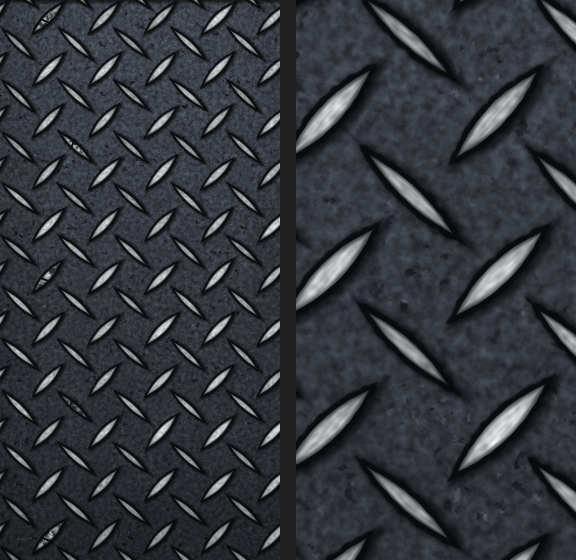
Left: the whole. Right: its middle third, enlarged.
A Shadertoy shader for this texture:

```glsl
// Worn dark steel tread plate: two interleaved lattices of raised lens-shaped
// bars, leaning opposite ways. Each bar is a circle-intersection distance with
// a soft shadow and a lit face; gradient noise adds stains, pits and chips.

const vec2 CELL = vec2(0.2013, 0.1853);   // lattice pitch, in canvas widths
const vec3 SHADOW = vec3(0.030, 0.035, 0.042);
const vec3 STEEL_DARK = vec3(0.125, 0.135, 0.152);
const vec3 STEEL_LIGHT = vec3(0.295, 0.315, 0.360);
const vec3 FACE_LIGHT = vec3(0.72, 0.73, 0.74);
const vec3 FACE_DIM = vec3(0.61, 0.62, 0.63);

vec2 hash2(vec2 p) {
    vec3 q = fract(p.xyx * vec3(0.1031, 0.1030, 0.0973));
    q += dot(q, q.yzx + 33.33);
    return fract((q.xx + q.yz) * q.zy);
}

float cornerSlope(vec2 corner, vec2 offset) {
    return dot(hash2(corner) * 2.0 - 1.0, offset);
}

float gradientNoise(vec2 p) {
    vec2 i = floor(p), f = fract(p);
    vec2 w = f * f * f * (f * (f * 6.0 - 15.0) + 10.0);
    vec2 e = vec2(1.0, 0.0);
    float bottom = mix(cornerSlope(i, f), cornerSlope(i + e, f - e), w.x);
    float top = mix(cornerSlope(i + e.yx, f - e.yx), cornerSlope(i + 1.0, f - 1.0), w.x);
    return mix(bottom, top, w.y);
}

float fbm(vec2 p) {
    float sum = 0.0, amplitude = 1.0;
    for (int k = 0; k < 4; k++) {
        sum += amplitude * gradientNoise(p);
        p = mat2(1.6, 1.2, -1.2, 1.6) * p + 7.3;
        amplitude *= 0.55;
    }
    return sum;
}

vec2 rotate(vec2 p, float angle) {
    float c = cos(angle), s = sin(angle);
    return vec2(c * p.x + s * p.y, c * p.y - s * p.x);
}

// Lens along x; size holds half length and half width
float lensDistance(vec2 p, vec2 size) {
    float radius = dot(size, size) / (2.0 * size.y);
    return length(vec2(p.x, abs(p.y) + radius - size.y)) - radius;
}

// Plate colour: lighter at the top, dimmed at the borders, stained and pitted
vec3 plate(vec2 p, vec2 uv) {
    float light = 0.22 + 0.50 * smoothstep(0.0, 1.0, uv.y);
    light *= 0.70 + 0.30 * smoothstep(0.0, 0.25, uv.x) * (1.0 - smoothstep(0.8, 1.1, uv.x));
    light += 0.14 * fbm(p * 9.0);
    vec3 color = mix(STEEL_DARK, STEEL_LIGHT, clamp(light, -0.2, 1.2));
    float grain = fbm(p * 62.0) + 0.5 * gradientNoise(p * 120.0 + 3.0);
    color *= 1.0 + 0.50 * grain;
    float patches = smoothstep(-0.20, 0.40, fbm(p * 8.0 + 31.0));
    float pits = smoothstep(0.20, 0.5, fbm(p * 46.0 + 11.0)) * patches;
    float flecks = smoothstep(0.30, 0.6, fbm(p * 60.0 + 53.0)) * patches;
    color = mix(color, SHADOW, 0.7 * pits) + 0.12 * flecks;
    return color * (1.0 - 0.6 * smoothstep(0.99, 1.0, uv.y));
}

// Lays one lattice of bars over the plate
vec3 addBars(vec3 base, vec2 p, vec2 origin, float angle, vec2 size,
             vec3 faceColor, float wornRow, float tail, float pixel) {
    vec2 grid = (p - origin) / CELL;
    vec2 id = floor(grid + 0.5);
    vec2 random = hash2(id + 40.0 + 17.0 * wornRow);
    vec2 local = (grid - id) * CELL - (random - 0.5) * 0.007;
    angle += (random.y - 0.5) * 0.08;
    size *= 0.95 + 0.10 * random.x;
    vec2 q = rotate(local, angle);
    float rough = gradientNoise(p * 85.0);
    float d = lensDistance(q, size) + 0.0012 * rough;

    // Soft shadow towards the lower right, with a crisp dark rim
    float shadowDistance = lensDistance(rotate(local - vec2(0.005, -0.002), angle), size);
    float shadow = 1.0 - smoothstep(0.002, 0.017, shadowDistance + 0.004 * rough);
    vec3 color = mix(base, SHADOW, 0.75 * shadow);
    color = mix(color, SHADOW, 0.9 * (1.0 - smoothstep(0.0045, 0.0085, d + 0.002 * rough)));

    // Thin crease running on from the tip
    float crease = 1.0 - smoothstep(0.0004, 0.0018 + pixel, abs(q.y + 0.001 * rough));
    crease *= step(0.0, q.x);
    crease *= 1.0 - smoothstep(size.x, size.x + 0.005 + 0.035 * random.y, q.x);
    color = mix(color, SHADOW, 0.8 * tail * crease);

    // Brushed face: grey bevel, bright ridge, streaks along the length
    float brushed = gradientNoise(vec2(q.x * 45.0, q.y * 230.0) + id * 9.0);
    float shade = 0.85 + 0.18 * random.x + 0.25 * brushed + 0.30 * rough;
    shade *= mix(0.50, 1.08, smoothstep(0.0, 0.50 * size.y, -d));
    shade *= 1.0 - 0.25 * smoothstep(0.2 * size.x, size.x, abs(q.x));
    vec3 face = faceColor * shade;

    // Every fifth bar of one column is chipped and gouged
    float worn = step(abs(id.x), 0.5) * step(mod(id.y - wornRow + 0.5, 5.0), 1.0);
    float chips = smoothstep(-0.25, 0.35, fbm(p * 40.0 + 5.0));
    float gouge = 1.0 - smoothstep(0.002, 0.006, abs(q.x + 0.4 * q.y + 0.015));
    face = mix(face, SHADOW * 2.0, worn * max(0.8 * chips, gouge));
    return mix(color, face, 1.0 - smoothstep(-pixel, pixel, d));
}

void mainImage(out vec4 fragColor, in vec2 fragCoord) {
    vec2 uv = fragCoord / iResolution.xy;
    vec2 p = fragCoord / iResolution.x;
    float pixel = 0.8 / iResolution.x;
    vec3 color = plate(p, uv);
    color = addBars(color, p, vec2(0.268, 0.177), -0.74, vec2(0.066, 0.0090),
                    FACE_DIM, 2.0, 1.0, pixel);
    color = addBars(color, p, vec2(0.172, 0.084), 0.80, vec2(0.070, 0.0130),
                    FACE_LIGHT, 0.0, 0.0, pixel);
    color *= 0.82 + 0.18 * smoothstep(0.0, 0.25, uv.y);
    fragColor = vec4(clamp(color, 0.0, 1.0), 1.0);
}
```
